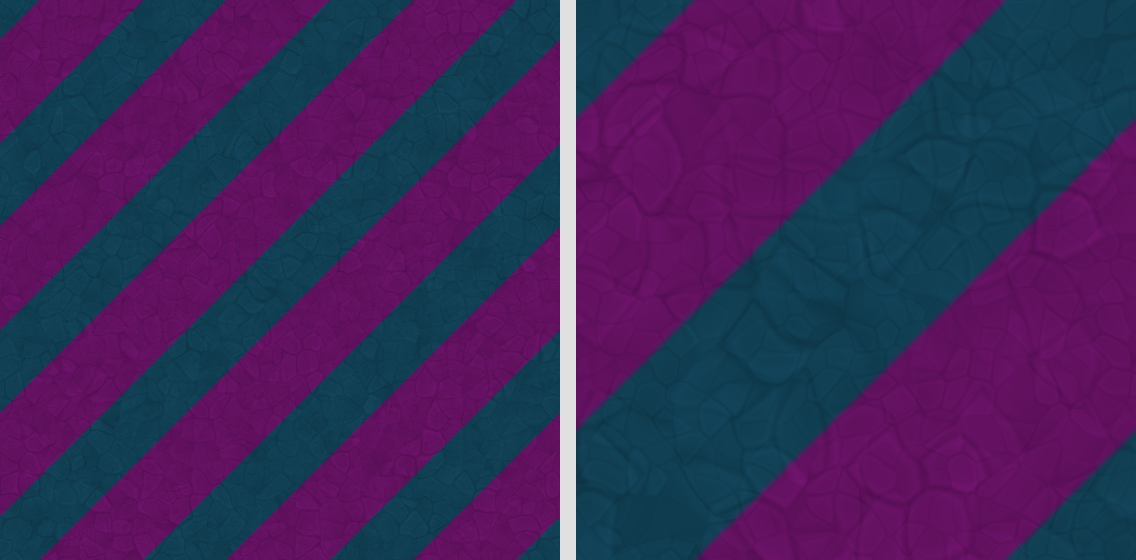
Left: the whole. Right: its middle third, enlarged.
Reproduce this pattern procedurally as a Shadertoy shader.

```glsl
const float TAU = 6.2831853;

vec2 hash2(vec2 p) {
    vec3 q = fract(p.xyx * vec3(0.1031, 0.1030, 0.0973));
    q += dot(q, q.yzx + 33.33);
    return fract((q.xx + q.yz) * q.zy);
}

// Wrapping cellular noise: x = gap to the cell border, y = facet tilt, z = cell value
vec3 cellular(vec2 uv, float count, float seed) {
    vec2 p = uv * count;
    vec2 base = floor(p);
    float nearest = 8.0;
    float second = 8.0;
    vec2 toSeed = vec2(0.0);
    vec2 id = vec2(0.0);
    for (int j = -1; j <= 1; j++) {
        for (int i = -1; i <= 1; i++) {
            vec2 cell = base + vec2(i, j);
            vec2 rnd = hash2(mod(cell, count) + seed);
            vec2 d = cell + rnd - p;
            float dist = length(d);
            if (dist < nearest) {
                second = nearest;
                nearest = dist;
                toSeed = d;
                id = rnd;
            } else {
                second = min(second, dist);
            }
        }
    }
    float angle = TAU * id.x;
    return vec3(second - nearest, dot(toSeed, vec2(cos(angle), sin(angle))), id.y);
}

// Layered sines with whole frequencies, so the bend wraps
vec2 bend(vec2 uv) {
    vec2 a = sin(TAU * (uv.yx * vec2(7.0, 6.0) + uv * vec2(3.0, 4.0)));
    vec2 b = sin(TAU * (uv.yx * vec2(17.0, 19.0) - uv * vec2(11.0, 8.0)) + 1.7);
    return 0.6 * a + 0.4 * b;
}

// Relief of one layer of creased facets, centred near zero
float creases(vec2 uv, float count, float seed) {
    vec3 cell = cellular(uv, count, seed);
    float crease = 1.0 - smoothstep(0.0, 0.16, cell.x);
    float lip = smoothstep(0.08, 0.2, cell.x) * (1.0 - smoothstep(0.2, 0.4, cell.x));
    return 0.3 * cell.y + 0.2 * (cell.z - 0.5) + cell.z * (0.3 * lip - 0.6 * crease) + 0.03;
}

// Coverage of diagonal bands; centre and width are fractions of one repeat
float diagonalBand(vec2 uv, float repeats, float centre, float width, float softness) {
    float phase = fract(repeats * (uv.x - uv.y) - centre + 0.5) - 0.5;
    float dist = (abs(phase) - 0.5 * width) / (repeats * sqrt(2.0));
    return 1.0 - smoothstep(-softness, softness, dist);
}

void mainImage(out vec4 fragColor, in vec2 fragCoord) {
    vec2 uv = fragCoord / iResolution.xy;
    vec3 purple = vec3(0.383, 0.066, 0.372);
    vec3 teal = vec3(0.064, 0.244, 0.322);

    // Embossed surface
    vec2 warped = uv + 0.006 * bend(uv);
    float coarse = creases(warped, 28.0, 3.0);
    float fine = creases(warped, 57.0, 91.0);
    float relief = 0.6 * coarse + 0.45 * fine;

    // Stripes with slightly uneven edges
    vec2 edgeUv = uv + vec2(0.0025 * relief, 0.0);
    float softness = max(0.0026, 0.8 / iResolution.y);
    float band = diagonalBand(edgeUv, 3.0, 0.99, 0.444, softness);
    vec3 color = mix(purple, teal, band);

    // Relief shading and broad tonal drift
    vec2 drift = bend(uv.yx + 0.31);
    color *= 1.0 + 0.24 * relief + 0.012 * (drift.x + drift.y);
    color += 0.012 * relief;

    fragColor = vec4(clamp(color, 0.0, 1.0), 1.0);
}
```
